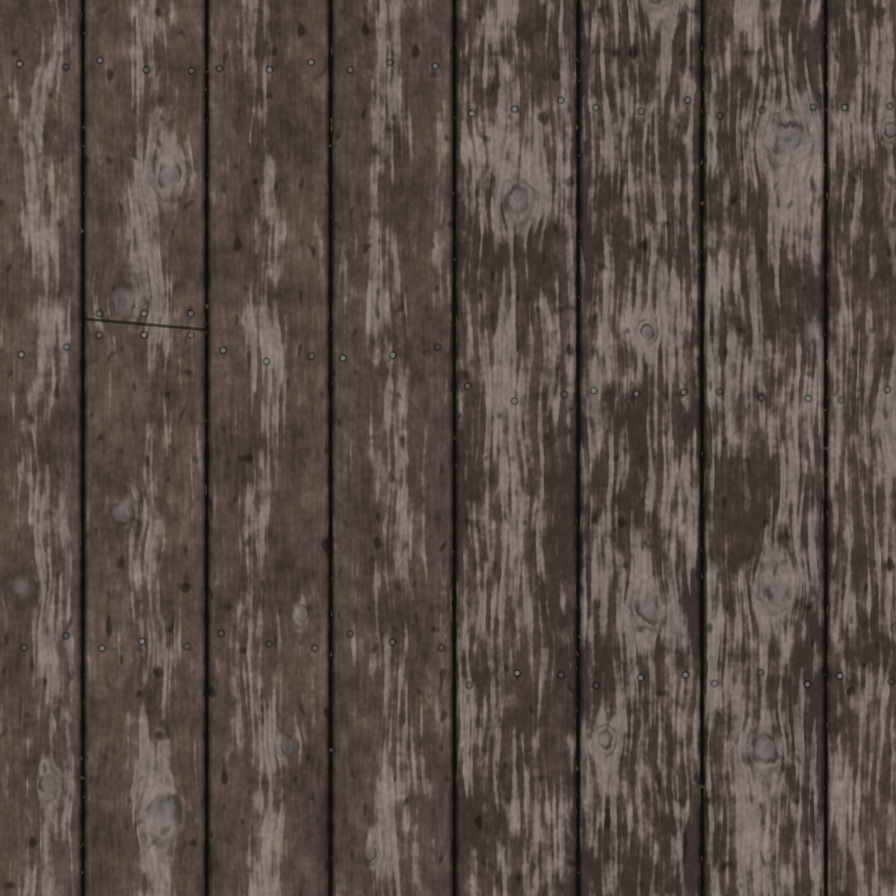
Give the GLSL for this texture, as a WebGL 1 fragment shader.

```glsl
precision highp float;
// Weathered vertical timber planks with dark seams, worn grain, knots and nail heads.
uniform vec2 u_resolution;

const float PLANK_PITCH = 0.1382, PLANK_START = 0.0925;
const float SEAM_HALF = 0.0021, SEAM_SOFT = 0.0014;
const float KNOT_PITCH = 0.24, KNOT_CHANCE = 0.58;
const float KNOT_MIN = 0.007, KNOT_MAX = 0.020;
const float NAIL_RADIUS = 0.0027, NAIL_TOP = 0.925, NAIL_PITCH = 0.32;
const float JOINT_PLANK = 0.0, JOINT_Y = 0.638, JOINT_SLOPE = -0.09;
const vec3 STAIN = vec3(0.375, 0.317, 0.285);
const vec3 STAIN_DARK = vec3(0.240, 0.202, 0.182);
const vec3 BARE = vec3(0.500, 0.458, 0.434);
const vec3 KNOT_CORE = vec3(0.420, 0.402, 0.400);
const vec3 KNOT_RING = vec3(0.225, 0.205, 0.195);
const vec3 SEAM = vec3(0.065, 0.058, 0.052);
const vec3 STEEL = vec3(0.50, 0.515, 0.525);

vec2 hash2(vec2 p) {
  vec3 q = fract(p.xyx * vec3(0.1031, 0.1030, 0.0973));
  q += dot(q, q.yzx + 33.33);
  return fract((q.xx + q.yz) * q.zy);
}

float corner(vec2 cell, vec2 offset) {
  float a = 6.2832 * hash2(cell).x;
  return dot(vec2(cos(a), sin(a)), offset);
}

// Gradient noise, roughly -1 to 1
float noise(vec2 p) {
  vec2 i = floor(p), f = p - i, e = vec2(1.0, 0.0);
  vec2 u = f * f * f * (f * (f * 6.0 - 15.0) + 10.0);
  float low = mix(corner(i, f), corner(i + e.xy, f - e.xy), u.x);
  float high = mix(corner(i + e.yx, f - e.yx), corner(i + e.xx, f - e.xx), u.x);
  return 1.5 * mix(low, high, u.y);
}

float fbm(vec2 p) {
  return 0.55 * noise(p) + 0.3 * noise(p * 2.1 + 17.0) + 0.2 * noise(p * 4.3 + 41.0);
}

// x: sideways bend of the grain, y: bare halo, z: distance in knot radii
vec3 knots(vec2 p, float id) {
  vec3 k = vec3(0.0, 0.0, 9.0);
  for (int i = -1; i <= 1; i++) {
    float row = floor(p.y / KNOT_PITCH) + float(i);
    vec2 place = hash2(vec2(id * 7.0 + 23.0, row + 41.0));
    vec2 kind = hash2(vec2(row + 11.0, id * 3.0 + 67.0));
    if (kind.x > KNOT_CHANCE) continue;
    vec2 centre = vec2(PLANK_START + (id + 0.2 + 0.6 * place.x) * PLANK_PITCH,
                       (row + 0.2 + 0.6 * place.y) * KNOT_PITCH);
    float r = mix(KNOT_MIN, KNOT_MAX, kind.y);
    float q = length((p - centre) / vec2(r, 1.25 * r));
    k.x -= 0.7 * (p.x - centre.x) * exp(-0.3 * q * q);
    k.y = max(k.y, exp(-0.2 * q * q));
    k.z = min(k.z, q);
  }
  return k;
}

// x: distance to the nearest nail, three per plank in each row, y: its shine
vec2 nails(vec2 p, float id, float f) {
  float column = floor(f * 3.0);
  vec2 best = vec2(1.0, 0.0);
  for (int i = 0; i < 3; i++) {
    vec2 h = hash2(vec2(id * 3.0 + column + 31.0, float(i) + 5.0));
    float x = 0.5 + (column - 1.0) * 0.37 + 0.06 * (h.x - 0.5);
    float y = NAIL_TOP - NAIL_PITCH * float(i) - 0.045 * step(2.5, id) + 0.02 * (h.y - 0.5);
    vec2 d = vec2((f - x) * PLANK_PITCH, p.y - y);
    if (i == 1 && id == JOINT_PLANK) d.y = abs(p.y - JOINT_Y) - 0.012;
    if (length(d) < best.x) best = vec2(length(d), fract(7.0 * (h.x + h.y)));
  }
  return best;
}

void main() {
  vec2 p = gl_FragCoord.xy / u_resolution.y;
  float px = 1.0 / u_resolution.y;
  float u = (p.x - PLANK_START) / PLANK_PITCH, id = floor(u), f = u - id;
  vec2 seed = hash2(vec2(id + 13.0, 29.0));
  float weather = smoothstep(1.5, 3.5, id);
  vec3 knot = knots(p, id);
  // Grain runs up each plank and parts around the knots
  vec2 g = vec2(p.x + knot.x + 0.005 * noise(p * vec2(18.0, 9.0) + id * 9.0), p.y + id * 3.7);
  float streak = 0.6 * noise(g * vec2(85.0, 5.0)) + 0.55 * noise(g * vec2(165.0, 13.0) + 50.0);
  float fine = noise(g * vec2(230.0, 24.0) + 90.0);
  float blotch = fbm(g * vec2(15.0, 8.0) + 20.0);
  float mottle = fbm(p * vec2(62.0, 44.0) + 5.0);
  // Bare wood: a worn strip on stained planks, broad streaks on weathered ones
  float middle = 0.42 + 0.3 * seed.x + 0.14 * noise(vec2(id * 9.3, p.y * 6.0));
  float strip = 1.0 - smoothstep(0.04, 0.28, abs(f - middle));
  float wear = mix(0.62 * strip - 0.46, 0.08, weather) + 0.7 * streak + 0.6 * blotch;
  float bare = smoothstep(-0.1, 0.42, wear + 0.3 * mottle + 0.2 * fine + 0.55 * knot.y);
  float tone = 0.68 - 0.4 * weather + 0.8 * blotch + 0.35 * mottle + 0.25 * fine + 0.3 * (seed.y - 0.5);
  vec3 color = mix(STAIN_DARK, STAIN, clamp(tone, 0.0, 1.2));
  color = mix(color, BARE * (1.0 + 0.12 * fine + 0.12 * blotch), 0.85 * bare);
  color *= 1.0 + 0.12 * mottle + 0.07 * noise(p * vec2(190.0, 150.0));
  color *= 1.0 - 0.4 * smoothstep(0.5, 0.85, noise(p * vec2(70.0, 42.0) + 61.0));
  // Knots: mottled grey heart, ragged broken rings
  float q = knot.z + 0.5 * mottle;
  color = mix(color, KNOT_CORE * (1.0 + 0.35 * mottle), 0.65 * (1.0 - smoothstep(0.4, 1.1, q)));
  float ring = exp(-25.0 * (q - 0.85) * (q - 0.85)) + 0.5 * exp(-30.0 * (q - 1.5) * (q - 1.5));
  color = mix(color, KNOT_RING, ring * clamp(0.4 + 0.9 * noise(p * 55.0 + 7.0), 0.0, 0.8));
  // Butt joint across one plank
  float joint = abs(p.y - JOINT_Y - JOINT_SLOPE * (f - 0.5) * PLANK_PITCH);
  float cut = step(abs(id - JOINT_PLANK), 0.5) * (1.0 - smoothstep(0.0006, 0.0016 + px, joint));
  color = mix(color, SEAM, 0.6 * cut);
  // Nail heads, some dulled, in a dark stain
  vec2 nail = nails(p, id, f);
  color *= 1.0 - 0.45 * (1.0 - smoothstep(NAIL_RADIUS, 2.2 * NAIL_RADIUS, nail.x));
  float head = 1.0 - smoothstep(NAIL_RADIUS - px, NAIL_RADIUS + px, nail.x);
  color = mix(color, STEEL, head * (0.3 + 0.55 * nail.y));
  // Seams with soft shaded edges and a little caught grit
  float edge = min(f, 1.0 - f) * PLANK_PITCH + 0.0009 * noise(vec2(id * 5.0 + step(0.5, f) * 5.0, p.y * 50.0));
  color *= mix(0.62, 1.0, smoothstep(SEAM_HALF, 0.0075, edge));
  float grit = smoothstep(0.5, 0.85, noise(p * vec2(150.0, 95.0) + 33.0));
  float board = smoothstep(SEAM_HALF - SEAM_SOFT, SEAM_HALF + SEAM_SOFT, edge);
  gl_FragColor = vec4(mix(mix(SEAM, BARE, 0.5 * grit), color, board), 1.0);
}
```
